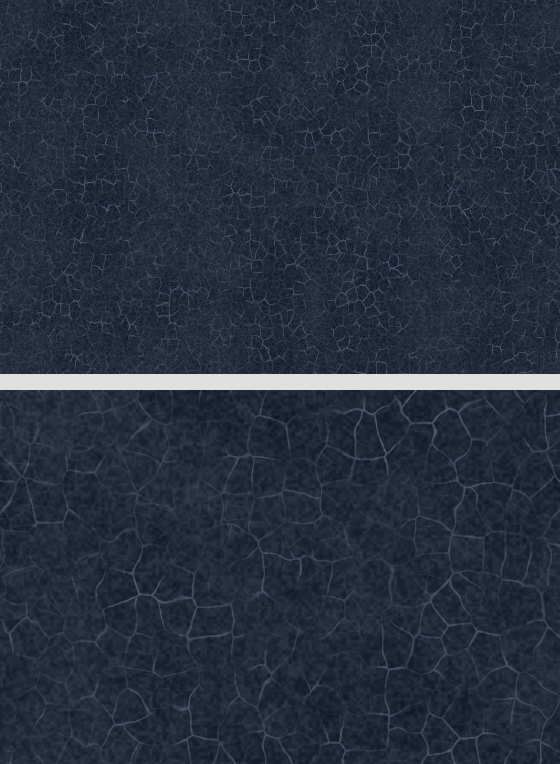
Top: the whole. Bottom: its middle third, enlarged.
Reproduce this texture procedurally as a Shadertoy shader.

```glsl
const vec3 NAVY = vec3(0.124, 0.155, 0.225);
const vec3 HAZE_TINT = vec3(1.0, 1.0, 0.98);
const vec3 CRACK_TINT = vec3(0.96, 1.0, 1.0);

vec2 hash2(vec2 p) {
    vec3 q = fract(p.xyx * vec3(0.1031, 0.1030, 0.0973));
    q += dot(q, q.yzx + 33.33);
    return fract((q.xx + q.yz) * q.zy);
}

// Smoothly interpolated lattice noise, 0 to 1
float grain(vec2 p) {
    vec2 cell = floor(p), f = fract(p);
    f = f * f * (3.0 - 2.0 * f);
    float low = mix(hash2(cell).x, hash2(cell + vec2(1, 0)).x, f.x);
    float high = mix(hash2(cell + vec2(0, 1)).x, hash2(cell + vec2(1, 1)).x, f.x);
    return mix(low, high, f.y);
}

// Layered, rotated sines, roughly -1 to 1
float clouds(vec2 p) {
    const mat2 TURN = mat2(0.8, 0.6, -0.6, 0.8);
    float sum = 0.0, weight = 0.5;
    for (int i = 0; i < 5; i++) {
        sum += weight * sin(p.x + 1.6 * sin(p.y * 0.8)) * cos(p.y + 1.3 * sin(p.x * 0.7));
        p = TURN * p * 1.75 + 3.7;
        weight *= 0.72;
    }
    return sum;
}

// Cellular noise: distance to the nearest cell border
float borderDistance(vec2 p, float jitter) {
    vec2 home = floor(p), f = fract(p);
    vec2 nearest = vec2(0.0), nearestCell = vec2(0.0);
    float best = 8.0;
    for (int y = -1; y <= 1; y++)
    for (int x = -1; x <= 1; x++) {
        vec2 cell = vec2(x, y);
        vec2 r = cell + 0.5 + jitter * (hash2(home + cell) - 0.5) - f;
        float d = dot(r, r);
        if (d < best) { best = d; nearest = r; nearestCell = cell; }
    }
    float border = 8.0;
    for (int y = -2; y <= 2; y++)
    for (int x = -2; x <= 2; x++) {
        vec2 cell = nearestCell + vec2(x, y);
        vec2 r = cell + 0.5 + jitter * (hash2(home + cell) - 0.5) - f;
        vec2 gap = r - nearest;
        if (dot(gap, gap) > 1e-5)
            border = min(border, dot(0.5 * (nearest + r), normalize(gap)));
    }
    return border;
}

// Thin crack network with wobbling edges
float cracks(vec2 uv, float scale, float width) {
    vec2 p = uv * scale;
    vec2 wobble = vec2(grain(p * 2.3), grain(p * 2.3 + 41.0)) - 0.5;
    float pixel = 0.75 * scale / iResolution.y;
    float d = borderDistance(p + 0.22 * wobble, 0.9);
    return 1.0 - smoothstep(max(width - pixel, 0.0), width + pixel, d);
}

void mainImage(out vec4 fragColor, in vec2 fragCoord) {
    vec2 uv = fragCoord / iResolution.y;

    // Broad worn patches and faint upright bands
    float patches = clouds(uv * vec2(13.0, 11.0) + 2.0);
    float bands = sin(uv.x * 17.0 + sin(uv.x * 7.0)) * 0.5;
    float haze = smoothstep(-0.9, 1.0, patches + 0.5 * bands);
    float mottle = clouds(uv * 55.0 + 9.0);

    // Fine speckle
    float speckle = (grain(uv * 330.0) - 0.5) * 0.077
                  + (grain(uv * 150.0 + 17.0) - 0.5) * 0.036;

    // Coarse bright cracks fade in the haze, fine ones fill the gaps
    float strength = smoothstep(0.25, 0.85, grain(uv * 45.0 + 5.0));
    float exposure = mix(1.0, 0.35, haze);
    float coarse = cracks(uv * vec2(1.08, 0.94), 33.0, 0.028);
    float fine = cracks(uv + 7.3, 60.0, 0.035);
    float crackLight = coarse * exposure * mix(0.035, 0.2, strength)
                     + fine * mix(0.01, 0.05, grain(uv * 60.0 + 23.0));

    float hazeLight = (haze - 0.5) * 0.036 + mottle * 0.007 + speckle;
    vec3 color = NAVY + HAZE_TINT * hazeLight + CRACK_TINT * crackLight;
    fragColor = vec4(clamp(color, 0.0, 1.0), 1.0);
}
```
